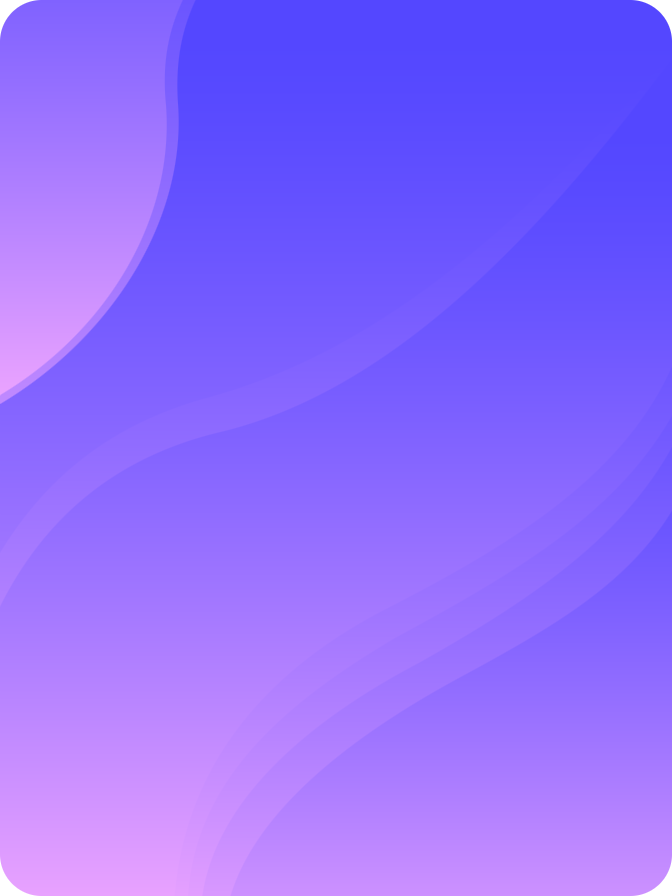
This background is drawn by a Shadertoy shader. Its source:

```glsl
// Layered violet waves on a rounded card: every layer is a vertical gradient
// from deep blue to pink, bounded by a curve made of two joined cubic Beziers.
// Layers are painted back to front with antialiased edges.

const vec3 DEEP = vec3(0.33, 0.28, 1.0);
const vec3 PINK = vec3(0.92, 0.64, 1.0);
const vec3 PAPER = vec3(1.0);
const float EASE = 1.3;            // curvature of the colour ramps
const float CORNER = 0.062;        // card corner radius, in canvas widths
const int SOLVE_STEPS = 18;

// Ramp limits per layer: height where it is deep, height where it is pink
const vec2 SKY_RAMP    = vec2(0.948, -0.022);
const vec2 CREST_RAMP  = vec2(0.948, 0.049);
const vec2 MIDDLE_RAMP = vec2(0.844, -0.009);
const vec2 FOLD1_RAMP  = vec2(0.792, -0.022);
const vec2 FOLD2_RAMP  = vec2(0.740, -0.035);
const vec2 FOLD3_RAMP  = vec2(0.674, -0.068);
const vec2 FRONT_RAMP  = vec2(0.570, -0.107);
const vec2 RIM_RAMP    = vec2(1.191, 0.366);
const vec2 BLOB_RAMP   = vec2(1.279, 0.557);

// Wave edges as (x, height), left to right
const vec2 CREST[7] = vec2[7](vec2(0.0, 0.383), vec2(0.078, 0.479), vec2(0.182, 0.529),
    vec2(0.303, 0.555), vec2(0.545, 0.603), vec2(0.761, 0.733), vec2(1.0, 0.941));
const vec2 MIDDLE[7] = vec2[7](vec2(0.0, 0.323), vec2(0.078, 0.440), vec2(0.199, 0.495),
    vec2(0.329, 0.518), vec2(0.571, 0.562), vec2(0.787, 0.720), vec2(1.0, 0.935));
const vec2 FOLD1[7] = vec2[7](vec2(0.260, 0.0), vec2(0.277, 0.154), vec2(0.407, 0.255),
    vec2(0.571, 0.319), vec2(0.753, 0.389), vec2(0.926, 0.466), vec2(1.0, 0.591));
const vec2 FOLD2[7] = vec2[7](vec2(0.280, 0.0), vec2(0.291, 0.134), vec2(0.433, 0.219),
    vec2(0.588, 0.288), vec2(0.770, 0.362), vec2(0.917, 0.427), vec2(1.0, 0.536));
const vec2 FOLD3[7] = vec2[7](vec2(0.301, 0.0), vec2(0.324, 0.115), vec2(0.476, 0.202),
    vec2(0.623, 0.260), vec2(0.796, 0.333), vec2(0.926, 0.401), vec2(1.0, 0.501));
const vec2 FRONT[7] = vec2[7](vec2(0.343, 0.0), vec2(0.384, 0.102), vec2(0.540, 0.186),
    vec2(0.692, 0.247), vec2(0.827, 0.302), vec2(0.934, 0.349), vec2(1.0, 0.430));

// Side edges as (height, x), bottom to top
const vec2 RIM[7] = vec2[7](vec2(0.549, 0.0), vec2(0.622, 0.164), vec2(0.753, 0.277),
    vec2(0.883, 0.265), vec2(0.935, 0.260), vec2(0.971, 0.273), vec2(1.0, 0.291));
const vec2 BLOB[7] = vec2[7](vec2(0.559, 0.0), vec2(0.629, 0.156), vec2(0.753, 0.260),
    vec2(0.883, 0.247), vec2(0.935, 0.240), vec2(0.971, 0.254), vec2(1.0, 0.272));

vec2 bezier(vec2 a, vec2 b, vec2 c, vec2 d, float t) {
    float s = 1.0 - t;
    return s * s * s * a + 3.0 * s * t * (s * b + t * c) + t * t * t * d;
}

// Second coordinate of the curve where its first one equals u, by bisection
float curveAt(vec2 k[7], float u) {
    bool late = u > k[3].x;
    vec2 a = late ? k[3] : k[0], b = late ? k[4] : k[1];
    vec2 c = late ? k[5] : k[2], d = late ? k[6] : k[3];
    float lo = 0.0, hi = 1.0;
    for (int i = 0; i < SOLVE_STEPS; i++) {
        float mid = 0.5 * (lo + hi);
        if (bezier(a, b, c, d, mid).x < u) lo = mid;
        else hi = mid;
    }
    return bezier(a, b, c, d, 0.5 * (lo + hi)).y;
}

vec3 ramp(float height, vec2 limits) {
    float t = clamp((limits.x - height) / (limits.x - limits.y), 0.0, 1.0);
    return mix(DEEP, PINK, pow(t, EASE));
}

// Coverage of the side where the second coordinate lies below the curve
float below(vec2 k[7], vec2 q) {
    float d = curveAt(k, q.x) - q.y;
    return clamp(0.5 + d / max(fwidth(d), 1e-5), 0.0, 1.0);
}

void mainImage(out vec4 fragColor, in vec2 fragCoord) {
    vec2 uv = fragCoord / iResolution.xy;
    float h = uv.y;

    // Broad waves
    vec3 col = ramp(h, SKY_RAMP);
    col = mix(col, ramp(h, CREST_RAMP), below(CREST, uv));
    col = mix(col, ramp(h, MIDDLE_RAMP), below(MIDDLE, uv));

    // Stacked folds at the lower right
    col = mix(col, ramp(h, FOLD1_RAMP), below(FOLD1, uv));
    col = mix(col, ramp(h, FOLD2_RAMP), below(FOLD2, uv));
    col = mix(col, ramp(h, FOLD3_RAMP), below(FOLD3, uv));
    col = mix(col, ramp(h, FRONT_RAMP), below(FRONT, uv));

    // Bright blob and its rim at the upper left
    col = mix(col, ramp(h, RIM_RAMP), below(RIM, uv.yx));
    col = mix(col, ramp(h, BLOB_RAMP), below(BLOB, uv.yx));

    // Rounded card corners
    vec2 halfSize = 0.5 * iResolution.xy / iResolution.x;
    vec2 q = abs(fragCoord / iResolution.x - halfSize) - halfSize + CORNER;
    float card = length(max(q, 0.0)) - CORNER;
    col = mix(col, PAPER, clamp(0.5 + card * iResolution.x, 0.0, 1.0));

    fragColor = vec4(col, 1.0);
}
```
